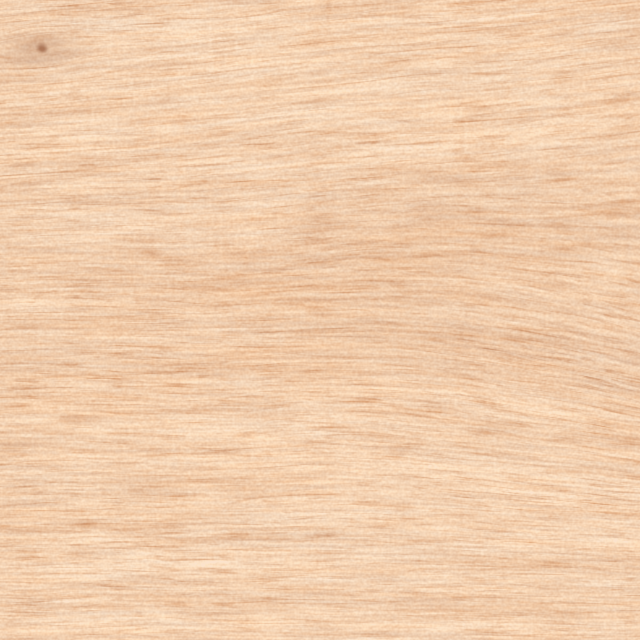
A WebGL 1 fragment shader for this texture:

```glsl
precision highp float;
// Pale, fine-grained wood with nearly horizontal fibres and one small knot.
// Stretched gradient noise and thin ridged lines follow a bent grain
// coordinate, then sum to a tone and a hue that tint a peach base colour.

#define BASE_COLOR vec3(0.938, 0.796, 0.668)
#define TONE_TINT vec3(0.024, 0.036, 0.039)
#define HUE_TINT vec3(0.009, -0.011, -0.029)
#define KNOT_COLOR vec3(0.60, 0.37, 0.25)
#define KNOT_CENTER vec2(0.066, 0.925)
#define KNOT_RADIUS 0.009
#define BAND_GAIN 1.15
#define FINE_GAIN 2.7
#define LINE_GAIN 1.7
#define PORE_GAIN 1.7
#define SPECKLE_GAIN 2.4
#define HUE_GAIN 1.1

uniform vec2 u_resolution;

// Unit gradient for a lattice cell.
vec2 gradient(vec2 cell) {
  vec3 h = fract(vec3(cell.xyx) * vec3(0.1031, 0.1030, 0.0973));
  h += dot(h, h.yzx + 33.33);
  float angle = 6.2832 * fract((h.x + h.y) * h.z);
  return vec2(cos(angle), sin(angle));
}

// Gradient noise, roughly -0.7 to 0.7.
float noise(vec2 p) {
  vec2 i = floor(p);
  vec2 f = p - i;
  vec2 u = f * f * f * (f * (f * 6.0 - 15.0) + 10.0);
  float a = dot(gradient(i), f);
  float b = dot(gradient(i + vec2(1.0, 0.0)), f - vec2(1.0, 0.0));
  float c = dot(gradient(i + vec2(0.0, 1.0)), f - vec2(0.0, 1.0));
  float d = dot(gradient(i + vec2(1.0, 1.0)), f - vec2(1.0, 1.0));
  return mix(mix(a, b, u.x), mix(c, d, u.x), u.y);
}

float bell(float x, float width) {
  return exp(-x * x / (width * width));
}

// Height across the grain: constant along each fibre.
float grainHeight(vec2 p) {
  float rise = 0.09 * p.x * smoothstep(0.45, 0.95, p.y);
  float right = max(p.x - 0.48, 0.0);
  float fall = 0.22 * right * right * bell(p.y - 0.38, 0.22);
  float sway = 0.010 * noise(p * vec2(2.3, 3.5) + 7.0)
             + 0.002 * noise(p * vec2(9.0, 14.0) + 3.0);
  vec2 q = p - KNOT_CENTER;
  float bulge = 0.55 * q.y * bell(length(q * vec2(0.6, 1.3)), 0.045);
  return p.y - rise + fall - sway - bulge;
}

// Noise drawn out along the fibres.
float streak(vec2 grain, float along, float across, float seed) {
  return noise(grain * vec2(along, across) + seed);
}

// Thin long lines on the zero contours of a streak, broken at random.
float lineMask(vec2 grain, float across, float seed) {
  float ridge = 1.0 - smoothstep(0.0, 0.0018 * across, abs(streak(grain, 4.0, across, seed)));
  return ridge * smoothstep(-0.15, 0.3, streak(grain, 20.0, 60.0, seed + 9.0));
}

// Thin dark pores, gathered in loose patches.
float poreMask(vec2 grain) {
  float patches = 0.8 + 0.9 * streak(grain, 2.5, 14.0, 17.0);
  float longPores = smoothstep(0.18, 0.46, streak(grain, 13.0, 195.0, 131.0));
  float shortPores = smoothstep(0.2, 0.48, streak(grain, 30.0, 230.0, 157.0));
  return patches * (longPores + 0.8 * shortPores);
}

float woodTone(vec2 p, vec2 grain) {
  // Broad growth bands
  float tone = BAND_GAIN * (0.8 * streak(grain, 0.8, 6.0, 11.0)
                          + 1.1 * streak(grain, 1.5, 24.0, 31.0));
  tone -= 0.2 * bell(grain.y - 0.52, 0.09);

  // Fibres from coarse to fine
  tone += FINE_GAIN * (0.32 * streak(grain, 2.5, 68.0, 53.0)
                     + 0.45 * streak(grain, 4.5, 130.0, 71.0)
                     + 0.85 * streak(grain, 11.0, 215.0, 97.0));

  // Speckle of the cut surface
  tone += SPECKLE_GAIN * (0.6 * noise(p * vec2(120.0, 225.0) + 5.0)
                        + 0.55 * noise(p * 245.0 + 41.0));
  return tone + 0.6;
}

vec3 addKnot(vec3 color, vec2 p) {
  vec2 q = p - KNOT_CENTER;
  q += 0.003 * vec2(noise(p * 60.0), noise(p * 60.0 + 19.0));
  float halo = bell(length(q * vec2(0.5, 1.0)), 0.026);
  float core = 1.0 - smoothstep(0.2, 1.2, length(q * vec2(0.9, 1.0)) / KNOT_RADIUS);
  color = mix(color, KNOT_COLOR, 0.24 * halo);
  return mix(color, KNOT_COLOR, 0.7 * core);
}

void main() {
  vec2 p = gl_FragCoord.xy / u_resolution;
  vec2 grain = vec2(p.x, grainHeight(p));
  float pores = poreMask(grain);
  float lines = lineMask(grain, 62.0, 173.0) + 0.7 * lineMask(grain, 95.0, 191.0);
  float tone = woodTone(p, grain) - PORE_GAIN * pores - LINE_GAIN * lines;

  // Drift between pink and yellow, with orange pores and lines
  float hue = HUE_GAIN * (0.5 * streak(grain, 1.0, 7.0, 211.0)
                        + 0.8 * streak(grain, 3.5, 58.0, 229.0)
                        + 1.1 * streak(grain, 9.0, 160.0, 251.0)
                        + 0.8 * noise(p * vec2(90.0, 160.0) + 67.0));
  hue += 0.35 * (pores + lines);

  vec3 color = BASE_COLOR + TONE_TINT * tone + HUE_TINT * hue;
  color = addKnot(color, p);
  gl_FragColor = vec4(min(color, vec3(0.99, 0.89, 0.80)), 1.0);
}
```
